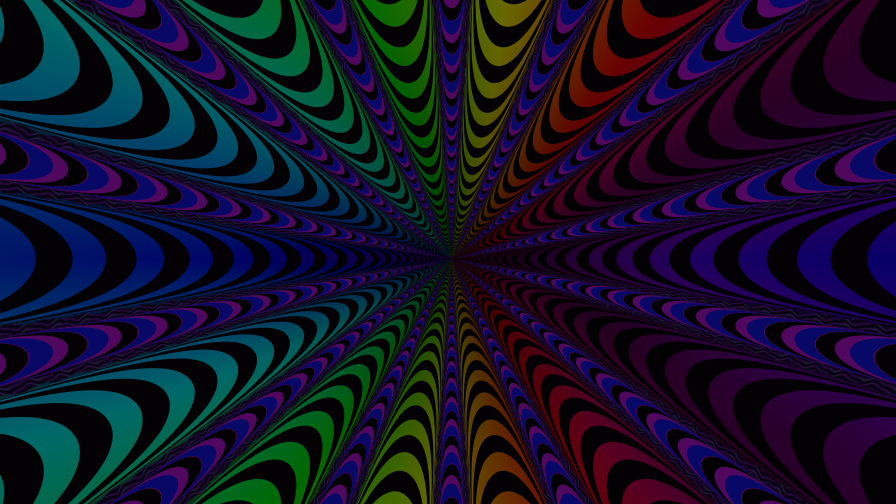
This background is drawn by a Shadertoy shader. Its source:

```glsl
// Fourteen striped rays and narrow beaded braids converge on a vanishing point.
// Polar space is folded into equal sectors; stripes repeat in log radius and
// bend outward at each ray's sides, while hue turns around the centre.

const float TAU = 6.2831853;
const float SECTORS = 14.0;
const float RAY_HALF = 0.150;    // angular half width of a striped ray
const float BEAD_HALF = 0.052;   // angular half width of a beaded braid
const vec3 BLACK = vec3(0.012, 0.004, 0.014);
const vec3 BEAD_BLUE = vec3(0.03, 0.03, 0.40);
const vec3 BEAD_PURPLE = vec3(0.31, 0.03, 0.37);
const vec3 FRINGE_DARK = vec3(0.03, 0.01, 0.07);
const vec3 FRINGE_LIGHT = vec3(0.15, 0.04, 0.23);

vec3 hueColor(float hue) {
    return clamp(abs(fract(hue + vec3(0.0, 2.0, 1.0) / 3.0) * 6.0 - 3.0) - 1.0, 0.0, 1.0);
}

// Log-radius phase with U-shaped bands; x = phase, y = its width per pixel.
vec2 bentPhase(float logR, float u, float halfWidth, float bend, float period, float px) {
    float room = max(1.0 - u * u, 0.02);
    float slope = 2.0 * bend * u / (halfWidth * room);
    return vec2(logR + bend * log(room), px * sqrt(1.0 + slope * slope)) / period;
}

// Smoothed periodic band centred on phase zero, covering the given share.
float band(vec2 phase, float share) {
    float d = 0.5 * share - abs(fract(phase.x + 0.5) - 0.5);
    float sharp = clamp(0.5 + d / max(phase.y, 0.001), 0.0, 1.0);
    return mix(sharp, share, smoothstep(0.35, 1.0, phase.y));
}

// Colour wheel around the centre, warmer close to the vanishing point.
vec3 rayColor(float angle, float r) {
    float turn = abs(angle) / (0.5 * TAU);
    float rightSide = 1.0 - smoothstep(0.0, 0.4, turn);
    float hue = turn - 0.333 + 0.045 * sin(angle) + 0.02 * sin(turn * TAU * 0.5);
    hue += mix(0.07, 0.25, rightSide) * exp(-3.5 * r) - 0.04 * r * turn;
    float magenta = exp(-pow((fract(hue) - 0.84) / 0.085, 2.0));
    float value = mix(0.29, 0.41, smoothstep(0.05, 0.55, r));
    return hueColor(hue) * value * (1.0 - 0.62 * magenta);
}

vec3 stripedRay(float local, float angle, float r, float px) {
    float u = local / RAY_HALF;
    vec2 phase = bentPhase(log(r / 0.718), u, RAY_HALF, 0.18, 0.185, px);
    return mix(BLACK, rayColor(angle, r), band(phase, 0.5));
}

vec3 beadedBraid(float side, float r, float px) {
    float u = side / BEAD_HALF;
    vec2 phase = bentPhase(log(r / 0.82), u, BEAD_HALF, 0.065, 0.15, px);
    vec3 color = mix(BLACK, BEAD_PURPLE, band(phase, 0.66));
    return mix(color, BEAD_BLUE, band(phase - vec2(0.12, 0.0), 0.38));
}

// Fine rippled threads filling the seam between ray and braid.
vec3 fringe(float side, float r, float px) {
    float wave = TAU * log(r) / 0.075;
    float ripple = 0.005 * sin(wave) + 0.002 * sin(2.0 * wave + side * 90.0);
    float thread = 0.5 + 0.5 * sin((side + ripple) * 480.0);
    float detail = 1.0 - smoothstep(0.003, 0.014, px);
    vec3 color = mix(FRINGE_DARK, FRINGE_LIGHT, mix(0.5, thread * thread, detail));
    return color + vec3(0.0, 0.05, 0.01) * detail * thread * max(0.0, sin(wave + 2.0));
}

void mainImage(out vec4 fragColor, in vec2 fragCoord) {
    vec2 p = (fragCoord - 0.5 * iResolution.xy) / iResolution.y - vec2(0.007, -0.014);
    float r = max(length(p), 0.001);
    float angle = atan(p.y, p.x);
    float px = 1.0 / (iResolution.y * r);   // pixel size in angle and log radius

    // Fold the circle: local angle in the ray, and distance from the braid axis.
    float sector = TAU / SECTORS;
    float local = abs(angle - sector * floor(angle / sector + 0.5));
    float side = 0.5 * sector - local;

    // Layer seam, braid and ray.
    float edge = RAY_HALF + 0.003 * sin(TAU * log(r) / 0.0925);
    vec3 color = fringe(side, r, px);
    color = mix(beadedBraid(side, r, px), color,
                smoothstep(-px, px, side - BEAD_HALF));
    color = mix(stripedRay(local, angle, r, px), color,
                smoothstep(-px, px, local - edge));

    // Dim the crowded core.
    color *= mix(0.65, 1.0, smoothstep(0.0, 0.2, r));
    fragColor = vec4(color, 1.0);
}
```
